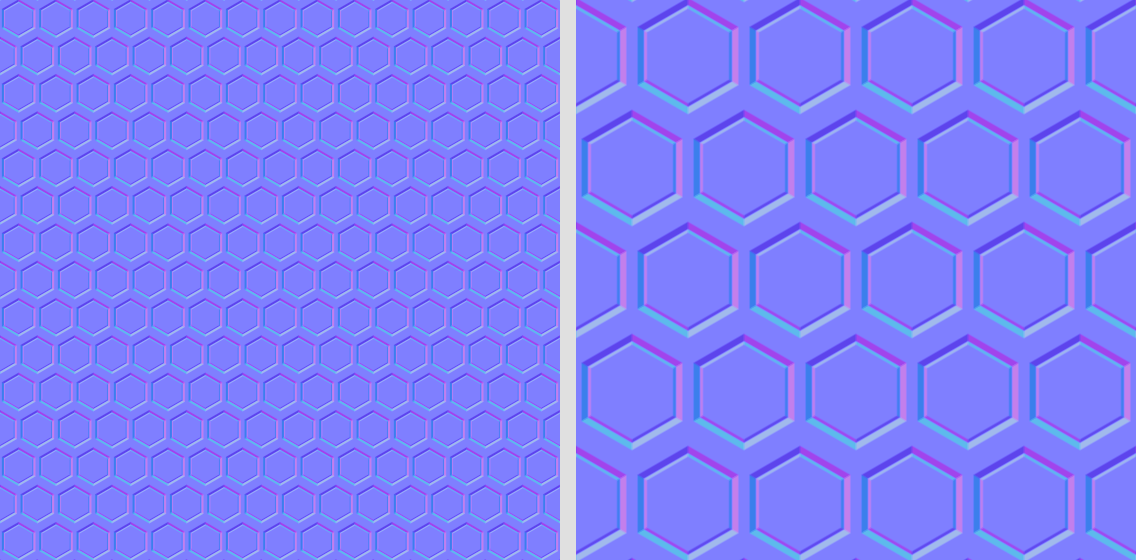
Left, the full canvas; right, a detail of the centre.
This texture map is drawn by a WebGL 1 fragment shader. Its source:

```glsl
precision highp float;
// Tangent-space normal map of staggered hexagonal tiles with raised rims.
// The nearest hexagon gives a distance and a facet direction; a wide outer
// slope and a thin inner slope tilt the flat normal along that direction.

uniform vec2 u_resolution;

#define REPEATS 15.0        // tiles across and rows down
#define OUTER_EDGE 0.450    // apothem of the rim's foot, in tile widths
#define CREST 0.393         // apothem of the rim's crest
#define INNER_EDGE 0.366    // apothem of the flat tile face
#define OUTER_TILT 0.53     // sideways normal on the outer slope
#define INNER_TILT 0.48     // sideways normal on the inner slope
#define EDGE_SOFTNESS 0.006 // extra blur of the slope borders
#define GREEN_SIGN -1.0     // green channel points down the canvas
#define FLAT_LEVEL 0.498    // encoded value of a zero component

// Unit direction of one of the six facets
vec2 facetDirection(int i) {
  float angle = float(i) * 1.04719755;
  return vec2(cos(angle), sin(angle));
}

// Pointy-top hexagon distance, measured as an apothem
float hexApothem(vec2 p) {
  p = abs(p);
  return max(p.x, dot(p, vec2(0.5, 0.8660254)));
}

// Offset from the centre of the nearest hexagon in the staggered rows
vec2 nearestHexOffset(vec2 p) {
  vec2 nearest = vec2(0.0);
  float best = 10.0;
  for (int k = -1; k <= 1; k++) {
    float row = floor(p.y) + float(k);
    float shift = 0.5 * mod(row, 2.0);
    vec2 offset = vec2(fract(p.x - shift), p.y - row) - 0.5;
    float apothem = hexApothem(offset);
    if (apothem < best) {
      best = apothem;
      nearest = offset;
    }
  }
  return nearest;
}

// Facet direction, blended over about a pixel at the mitred corners
vec2 blendedFacet(vec2 p, float apothem, float blend) {
  vec2 sum = vec2(0.0);
  float total = 0.0;
  for (int i = 0; i < 6; i++) {
    vec2 direction = facetDirection(i);
    float weight = max(0.0, 1.0 - (apothem - dot(p, direction)) / blend);
    sum += direction * weight;
    total += weight;
  }
  return sum / max(total, 0.001);
}

// Smooth step up across an edge
float pastEdge(float edge, float d, float halfWidth) {
  return smoothstep(edge - halfWidth, edge + halfWidth, d);
}

void main() {
  float pixel = REPEATS / min(u_resolution.x, u_resolution.y);
  vec2 p = gl_FragCoord.xy / u_resolution * REPEATS;
  vec2 offset = nearestHexOffset(p);
  float apothem = hexApothem(offset);

  // Rim profile: falls outwards from the crest, and inwards to the face
  float halfWidth = 0.5 * pixel + EDGE_SOFTNESS;
  float face = pastEdge(INNER_EDGE, apothem, halfWidth);
  float crest = pastEdge(CREST, apothem, halfWidth);
  float foot = pastEdge(OUTER_EDGE, apothem, halfWidth);
  float tilt = OUTER_TILT * (crest - foot) - INNER_TILT * (face - crest);

  // Encode the unit normal as colour
  vec2 sideways = tilt * blendedFacet(offset, apothem, pixel);
  sideways.y *= GREEN_SIGN;
  float up = sqrt(max(0.0, 1.0 - dot(sideways, sideways)));
  gl_FragColor = vec4(FLAT_LEVEL + 0.5 * sideways, 0.5 + 0.5 * up, 1.0);
}
```
